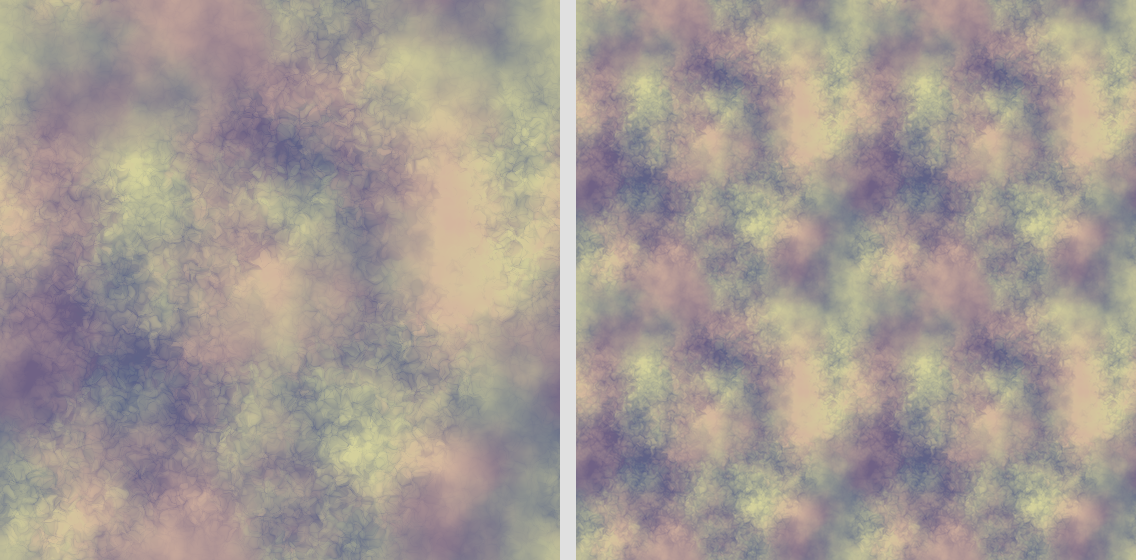
Left, the tile; right, the same tile 2 across and 2 down.
A Shadertoy shader for this texture:

```glsl
const vec3 SHADOW_BLUE  = vec3(0.35, 0.39, 0.53);
const vec3 SHADOW_MAUVE = vec3(0.44, 0.385, 0.52);
const vec3 LIT_YELLOW   = vec3(0.83, 0.82, 0.61);
const vec3 LIT_PEACH    = vec3(0.83, 0.70, 0.62);

// Integer hash of a wrapped lattice cell, two values in 0..1
vec2 hash2(vec2 cell, float seed) {
    uvec2 v = uvec2(cell) + uint(seed) * uvec2(977u, 1409u);
    v = v * 1664525u + 12345u;
    for (int i = 0; i < 2; i++) {
        v.x += v.y * 1664525u;
        v.y += v.x * 1664525u;
        v ^= v >> 16u;
    }
    return vec2(v >> 16u) / 65535.0;
}

float cornerSlope(vec2 cell, vec2 offset, float period, float seed) {
    float angle = 6.28318 * hash2(mod(cell, period), seed).x;
    return dot(vec2(cos(angle), sin(angle)), offset);
}

// Gradient noise that repeats after `period` cells
float gradientNoise(vec2 p, float period, float seed) {
    p = p * period + seed * vec2(0.37, 0.61);
    vec2 c = floor(p), f = p - c;
    vec2 w = f * f * f * (f * (f * 6.0 - 15.0) + 10.0);
    vec2 x = vec2(1, 0), y = vec2(0, 1);
    float low  = mix(cornerSlope(c, f, period, seed),
                     cornerSlope(c + x, f - x, period, seed), w.x);
    float high = mix(cornerSlope(c + y, f - y, period, seed),
                     cornerSlope(c + 1.0, f - 1.0, period, seed), w.x);
    return mix(low, high, w.y);
}

float fbm(vec2 p, float period, int octaves, float seed) {
    float sum = 0.0, amplitude = 1.0;
    for (int i = 0; i < octaves; i++) {
        sum += amplitude * gradientNoise(p, period, seed + float(i));
        period *= 2.0;
        amplitude *= 0.5;
    }
    return sum;
}

vec2 curl(vec2 p, float period, float seed) {
    return vec2(fbm(p, period, 2, seed), fbm(p, period, 2, seed + 5.0));
}

// Rounded cells: xy = random value of the cell, z = distance to its centre,
// w = distance from its border
vec4 puffCells(vec2 p, float period, float seed) {
    p *= period;
    vec2 base = floor(p), id = vec2(0.5);
    float nearest = 9.0, second = 9.0;
    for (int j = -1; j <= 1; j++)
    for (int i = -1; i <= 1; i++) {
        vec2 cell = base + vec2(i, j);
        vec2 wrapped = mod(cell, period);
        float d = length(cell + hash2(wrapped, seed) - p);
        if (d < nearest) {
            second = nearest;
            nearest = d;
            id = hash2(wrapped, seed + 1.0);
        } else {
            second = min(second, d);
        }
    }
    return vec4(id, nearest, second - nearest);
}

void mainImage(out vec4 fragColor, in vec2 fragCoord) {
    vec2 uv = fragCoord / iResolution.xy;
    vec2 bent = uv + 0.014 * curl(uv, 32.0, 50.0);

    // Calm areas keep only a trace of the puffs
    float rough = mix(0.25, 1.0, smoothstep(-0.3, 0.06, gradientNoise(uv, 3.0, 70.0)));

    // Translucent layers of puffs, each cell shifting the cloud beneath it
    const int LAYERS = 4;
    float light = 0.0, warmth = 0.0;
    for (int i = 0; i < LAYERS; i++) {
        float layer = float(i);
        vec4 puff = puffCells(bent, 28.0 + 17.0 * layer, 80.0 + 3.0 * layer);
        float inside = smoothstep(0.0, 0.14, puff.w);
        vec2 shift = (puff.xy - 0.5) * inside * rough;
        vec2 p = uv + 0.045 * shift;
        float relief = 0.45 * (0.24 - puff.z * puff.z) - 0.16 * (1.0 - inside);
        float lumps = 0.32 * fbm(p, 15.0, 3, 21.0);
        light += 0.575 + 0.94 * fbm(p, 3.0, 5, 11.0) + 0.28 * shift.x
               + rough * (relief + lumps);
        warmth += fbm(p, 3.0, 4, 31.0) + 0.3 * shift.y;
    }
    light = clamp(light / float(LAYERS), 0.0, 1.0);
    warmth = smoothstep(-0.42, 0.46, warmth / float(LAYERS));

    // Colour runs from cool shade to yellow or peach light
    vec3 shadow = mix(SHADOW_BLUE, SHADOW_MAUVE, warmth);
    vec3 lit = mix(LIT_YELLOW, LIT_PEACH, warmth);
    fragColor = vec4(mix(shadow, lit, light), 1.0);
}
```
